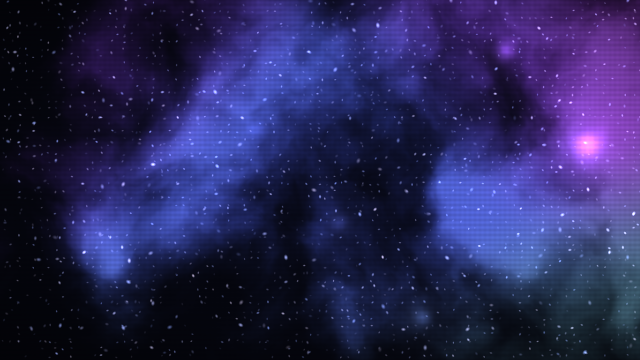
Give the GLSL for this texture, as a Shadertoy shader.

```glsl
float hash(vec2 p) {
    return fract(sin(dot(p, vec2(127.1, 311.7))) * 43758.5453);
}

float noise(vec2 p) {
    vec2 cell = floor(p), f = fract(p);
    f = f * f * (3.0 - 2.0 * f);
    return mix(mix(hash(cell), hash(cell + vec2(1, 0)), f.x),
               mix(hash(cell + vec2(0, 1)), hash(cell + vec2(1, 1)), f.x), f.y);
}

float fbm(vec2 p) {
    float sum = 0.0, amplitude = 0.5;
    for (int i = 0; i < 6; i++) {
        sum += amplitude * noise(p);
        p = mat2(1.6, 1.2, -1.2, 1.6) * p + 7.3;
        amplitude *= 0.5;
    }
    return sum;
}

// Gas colour: blue in the middle, violet at the upper sides, teal at lower right
vec3 gasTint(vec2 uv) {
    float side = abs(uv.x - 0.5);
    float violet = smoothstep(0.3, 0.8, 0.8 * uv.y + 1.4 * side - 0.35);
    float teal = smoothstep(0.8, 1.35, uv.x + 0.5 - uv.y);
    teal = max(teal, 0.3 * smoothstep(0.45, 0.0, uv.y));
    vec3 tint = mix(vec3(0.20, 0.25, 0.68), vec3(0.38, 0.16, 0.68), violet);
    tint.r += 0.12 * violet * smoothstep(0.75, 1.0, uv.x);
    return mix(tint, vec3(0.25, 0.42, 0.48), teal);
}

vec3 nebula(vec2 p, vec2 uv) {
    vec2 warp = vec2(fbm(p * 3.0 + 11.0), fbm(p * 3.0 + 27.0)) - 0.5;
    float band = exp(-pow((uv.y - 0.48) * 3.0, 2.0));
    float gas = fbm(p * 2.8 + warp * 0.7 + 4.0) + 0.11 * band + 0.05 * uv.x - 0.08;
    float density = smoothstep(0.25, 0.8, gas);
    return vec3(0.018, 0.022, 0.055) + gasTint(uv) * pow(density, 1.5)
         + vec3(0.12, 0.14, 0.16) * pow(density, 5.0);
}

// Hot cores, each fainter than the last
vec3 glows(vec2 p, float aspect) {
    vec3 light = vec3(0);
    for (int i = 0; i < 5; i++) {
        float n = float(i);
        vec2 center = fract(vec2(0.92, 0.60) + n * vec2(0.87, 0.26));
        float d = length(p - center * vec2(aspect, 1.0));
        d *= 0.75 + 0.5 * noise(p * 28.0);
        float core = 0.8 * exp(-d * d / 0.0007) + 0.35 * exp(-d / 0.045);
        light += exp2(-0.6 * n) * core * (gasTint(center) * 1.2 + 0.15);
    }
    return light;
}

// Star layers from fine dust to larger, slightly oval points
vec3 stars(vec2 p) {
    vec3 light = vec3(0);
    for (int i = 0; i < 3; i++) {
        float n = float(i);
        float scale = 48.0 / pow(1.75, n);
        vec2 cell = floor(p * scale), seed = cell + 37.0 * n;
        vec2 center = 0.3 + 0.4 * vec2(hash(seed + 0.3), hash(seed + 5.7));
        vec2 q = (fract(p * scale) - center) / scale;
        float angle = 6.2832 * hash(seed + 9.1);
        q = mat2(cos(angle), -sin(angle), sin(angle), cos(angle)) * q;
        float radius = 0.0018 * pow(1.6, n) * (0.7 + 0.6 * hash(seed + 2.9));
        float d = length(q * vec2(0.85, 1.2));
        float shape = 1.0 - smoothstep(0.0, radius + 1.0 / iResolution.y, d);
        float present = step(0.66, hash(seed + 13.4));
        float power = (0.45 + 0.25 * n) * (0.2 + 0.8 * pow(hash(seed + 21.2), 2.0));
        vec3 tone = mix(vec3(0.55, 0.65, 1.0), vec3(0.95, 0.88, 1.0), hash(seed + 17.8));
        light += tone * shape * present * power;
    }
    return light;
}

void mainImage(out vec4 fragColor, in vec2 fragCoord) {
    vec2 uv = fragCoord / iResolution.xy;
    vec2 p = fragCoord / iResolution.y;

    vec3 color = nebula(p, uv) + glows(p, iResolution.x / iResolution.y);

    // Darker rim and a faint woven line pattern
    color *= 1.0 - 0.45 * smoothstep(0.35, 0.75, length(uv - 0.5));
    vec2 lines = 0.5 + 0.5 * cos(6.2832 * 72.0 * p);
    color *= 1.0 - 0.04 * lines.x - 0.10 * lines.y;

    color += stars(p);
    fragColor = vec4(min(color, 1.0), 1.0);
}
```
